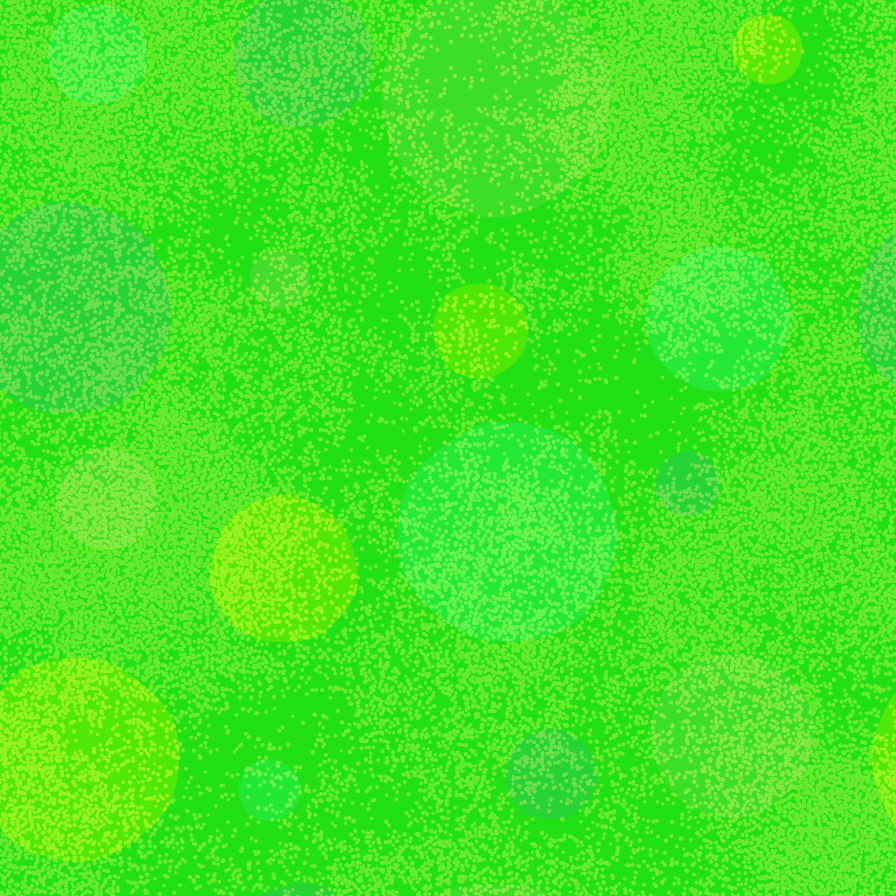
Give the GLSL for this background, as a Shadertoy shader.

```glsl
// Bright green ground stippled with fine lighter dots whose density follows
// cloudy value noise, under translucent, slightly wobbly tinted discs.
// Dots come from a jittered cell grid; discs from a shuffled 4 x 4 layout.

const float TAU = 6.2831853;
const float DOT_CELLS = 190.0;
const int DOTS_PER_CELL = 2;
const int KINDS = 4;
const int RANKS = 4;

const vec3 GROUND = vec3(0.130, 0.882, 0.085);
const vec3 DOT = vec3(0.410, 0.922, 0.172);

// Colour shifts of the discs: yellow, mint, teal, pale
const vec3 TINTS[KINDS] = vec3[KINDS](
    vec3(0.20, 0.03, -0.06), vec3(0.01, 0.03, 0.13),
    vec3(0.02, -0.05, 0.13), vec3(0.12, -0.01, 0.08));

vec2 hash2(vec2 p) {
    vec3 q = fract(p.xyx * vec3(0.1031, 0.1030, 0.0973));
    q += dot(q, q.yzx + 33.33);
    return fract((q.xx + q.yz) * q.zy);
}

float valueNoise(vec2 p) {
    vec2 i = floor(p);
    vec2 f = fract(p);
    f = f * f * (3.0 - 2.0 * f);
    float low = mix(hash2(i).x, hash2(i + vec2(1, 0)).x, f.x);
    float high = mix(hash2(i + vec2(0, 1)).x, hash2(i + vec2(1, 1)).x, f.x);
    return mix(low, high, f.y);
}

float fbm(vec2 p) {
    float sum = 0.0;
    float weight = 0.5;
    for (int i = 0; i < 4; i++) {
        sum += weight * valueNoise(p);
        p = p * 2.03 + 17.3;
        weight *= 0.62;
    }
    return sum / 1.122;
}

// Antialiased inside of a signed distance
float fill(float dist, float pixel) {
    return 1.0 - smoothstep(-0.5 * pixel, 0.5 * pixel, dist);
}

// Share of the pixel covered by the stipple
float stipple(vec2 uv, float pixel) {
    vec2 home = floor(uv * DOT_CELLS);
    float cover = 0.0;
    for (int y = -1; y <= 1; y++)
    for (int x = -1; x <= 1; x++) {
        vec2 cell = home + vec2(x, y);
        float cloud = fbm(cell / DOT_CELLS * 6.0 + 4.7);
        float density = clamp(0.56 + 2.0 * (cloud - 0.5), 0.06, 1.0);
        for (int k = 0; k < DOTS_PER_CELL; k++) {
            vec2 seed = cell + 311.0 * float(k + 1);
            vec2 center = (cell + hash2(seed)) / DOT_CELLS;
            vec2 trait = hash2(seed + 57.7);
            float radius = mix(0.0018, 0.0026, trait.y);
            float dotCover = fill(length(uv - center) - radius, pixel);
            cover = max(cover, dotCover * step(trait.x, density));
        }
    }
    return cover;
}

// Signed distance to a disc with a gently uneven rim; wraps at the borders
float wobblyDisc(vec2 uv, vec2 center, float radius, float phase) {
    vec2 d = fract(uv - center + 0.5) - 0.5;
    float angle = atan(d.y, d.x);
    float rim = 0.012 * sin(3.0 * angle + phase) + 0.010 * sin(7.0 * angle - phase);
    return length(d) - radius * (1.0 + rim);
}

// Colour shift from all discs; rank sets the size, kind the tint
vec3 discTint(vec2 uv, float pixel) {
    vec3 tint = vec3(0.0);
    for (int rank = 0; rank < RANKS; rank++)
    for (int kind = 0; kind < KINDS; kind++) {
        vec2 cell = vec2((2 * kind + rank) % 4, (kind + rank) % 4);
        vec2 seed = vec2(kind, rank) * 13.7 + 5.1;
        vec2 trait = hash2(seed + 71.0);
        float radius = 0.128 * pow(0.66, float(rank)) * mix(0.88, 1.08, trait.x);
        vec2 jitter = (hash2(seed) - 0.5) * 1.1 * (0.16 - radius);
        vec2 center = (cell + 0.5) / 4.0 + jitter + vec2(-0.06, 0.03);
        float dist = wobblyDisc(uv, center, radius, TAU * trait.y);
        float strength = mix(0.85, 1.05, trait.y);
        tint = mix(tint, TINTS[kind] * strength, fill(dist, pixel));
    }
    return tint;
}

void mainImage(out vec4 fragColor, in vec2 fragCoord) {
    float pixel = 1.0 / min(iResolution.x, iResolution.y);
    vec2 uv = fragCoord * pixel;
    vec3 color = mix(GROUND, DOT, stipple(uv, pixel));
    color += discTint(uv, pixel);
    fragColor = vec4(clamp(color, 0.0, 1.0), 1.0);
}
```
